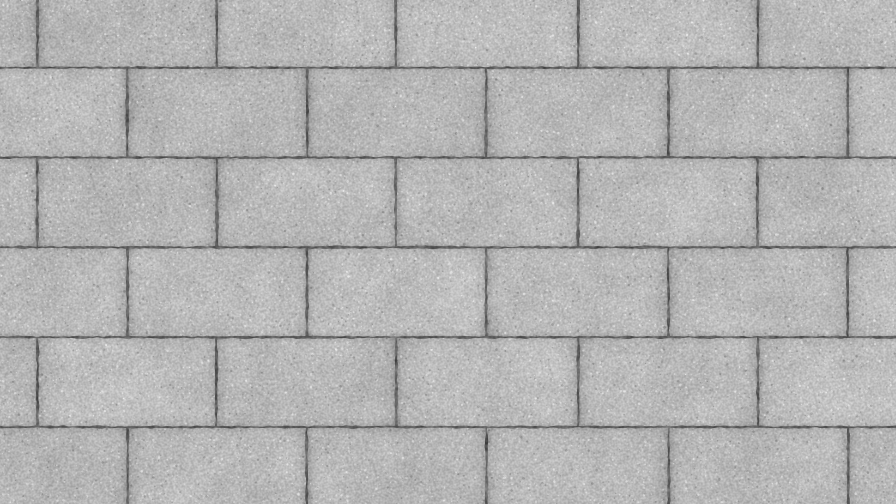
Reproduce this texture procedurally as a WebGL 2 fragment shader.

```glsl
#version 300 es
precision highp float;

uniform vec2 u_resolution;
out vec4 fragColor;

// Two random values in 0..1 for an integer cell
vec2 hash2(vec2 cell) {
  uvec2 v = uvec2(ivec2(cell)) * 1664525u + 1013904223u;
  v.x += v.y * 1664525u;
  v.y += v.x * 1664525u;
  v ^= v >> 16u;
  v.x += v.y * 1664525u;
  v.y += v.x * 1664525u;
  v ^= v >> 16u;
  return vec2(v & 65535u) / 65535.0;
}

float gradientDot(vec2 cell, vec2 offset) {
  float angle = 6.2832 * hash2(cell).x;
  return dot(vec2(cos(angle), sin(angle)), offset);
}

float gradientNoise(vec2 p) {
  vec2 i = floor(p), f = p - i;
  vec2 u = f * f * f * (f * (f * 6.0 - 15.0) + 10.0);
  vec2 e = vec2(1, 0);
  return mix(mix(gradientDot(i, f), gradientDot(i + e, f - e), u.x),
             mix(gradientDot(i + e.yx, f - e.yx), gradientDot(i + 1.0, f - 1.0), u.x), u.y);
}

// Coverage of small round grains, at most one per cell
float grains(vec2 p, float size, float chance, float seed, float pixel) {
  vec2 cell = floor(p / size) + seed;
  vec2 center = 0.25 + 0.5 * hash2(cell);
  vec2 trait = hash2(cell + 517.0);
  float radius = size * mix(0.09, 0.22, trait.y * trait.y);
  float d = length(fract(p / size) - center) * size;
  return step(trait.x, chance) * (1.0 - smoothstep(radius - 0.6 * pixel, radius + 0.6 * pixel, d));
}

void main() {
  float pixel = 1.0 / u_resolution.y;
  vec2 p = gl_FragCoord.xy * pixel;

  // Running bond: alternate courses shift by half a block
  vec2 blockSize = vec2(0.3579, 0.1782);
  vec2 q = (p - vec2(0.0725, 0.1528)) / blockSize;
  float course = floor(q.y);
  q.x -= 0.5 * mod(course, 2.0);

  // Uneven laying: a drift over every third joint and a little jitter
  float joint = round(q.x);
  q.x += 0.0058 * (mod(joint, 3.0) - 0.7) + 0.004 * (hash2(vec2(joint, course)).x - 0.5);
  vec2 block = floor(q);

  // Signed offset from the nearest joints, with chipped edges
  vec2 offset = (q - round(q)) * blockSize;
  offset += 0.0018 * vec2(gradientNoise(p * 75.0), gradientNoise(p * 75.0 + 40.0));
  vec2 d = abs(offset);

  // Concrete: block tone, broad stains and fine sandy grain
  mat2 turn = mat2(0.8, 0.6, -0.6, 0.8);
  float tone = 0.727 + 0.03 * (hash2(block + 91.0).x - 0.5);
  tone += 0.045 * gradientNoise(p * 7.0) + 0.04 * gradientNoise(p * 24.0 + 30.0);
  tone += 0.07 * gradientNoise(turn * p * 115.0);
  tone += 0.10 * gradientNoise(turn * turn * p * 215.0);

  // Pale aggregate and dark pits
  tone += 0.10 * grains(p, 0.012, 0.32, 0.0, pixel);
  tone += 0.06 * grains(turn * p, 0.008, 0.3, 230.0, pixel);
  tone -= 0.11 * grains(turn * p, 0.012, 0.22, 780.0, pixel);

  // Worn rims: a tight shadow, then a broad grey margin
  float wear = 0.9 + 0.9 * gradientNoise(p * 24.0 + 60.0) + 0.6 * gradientNoise(p * 90.0);
  float side = offset.x > 0.0 ? 0.13 : 0.085;
  tone -= wear * (side * exp(-d.x / 0.005) + 0.09 * exp(-d.y / 0.0035));
  tone -= 0.045 * exp(-d.x * d.x / 0.0003) + 0.025 * exp(-d.y * d.y / 0.0002);

  // Dark joints of uneven width and depth
  vec2 halfWidth = vec2(0.0024, 0.0021) * (1.0 + 0.9 * gradientNoise(p * 38.0 + 15.0));
  vec2 gap = 1.0 - smoothstep(halfWidth - 0.6 * pixel, halfWidth + 0.6 * pixel, d);
  float jointTone = 0.355 + 0.2 * gradientNoise(p * 45.0 + 8.0) + 0.12 * gradientNoise(p * 160.0);
  tone = mix(tone, jointTone, 0.92 * max(gap.x, gap.y));

  fragColor = vec4(vec3(clamp(tone, 0.0, 1.0)), 1.0);
}
```
